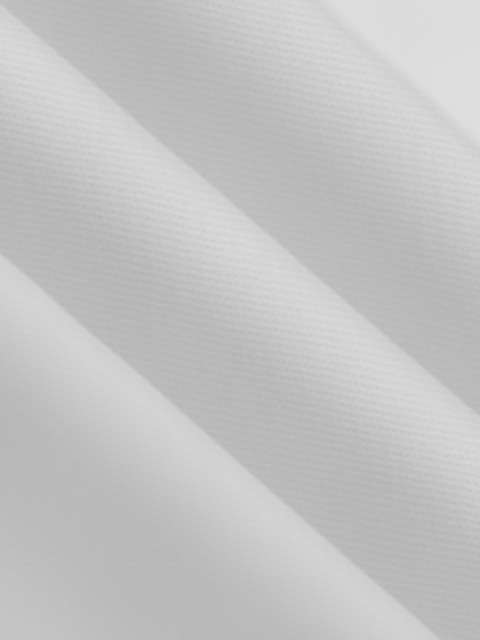
Give the GLSL for this texture, as a Shadertoy shader.

```glsl
// Pale knitted cloth lying in soft diagonal folds
#define SHADE 0.722
#define CREST 0.835
#define BACK_TONE 0.865
#define ROWS 82.0
#define STITCHES 88.0
#define ROW_SLOPE 0.19
#define KNIT_DEPTH 0.021
#define FUZZ 0.012

const float TAU = 6.28319;

vec2 hashGradient(vec2 cell) {
    vec3 h = fract(vec3(cell.xyx) * vec3(0.1031, 0.1030, 0.0973));
    h += dot(h, h.yzx + 33.33);
    float angle = TAU * fract((h.x + h.y) * h.z);
    return vec2(cos(angle), sin(angle));
}

// Gradient noise, roughly -0.7 to 0.7
float noise(vec2 p) {
    vec2 cell = floor(p), f = fract(p);
    vec2 w = f * f * f * (f * (f * 6.0 - 15.0) + 10.0);
    float a = dot(hashGradient(cell), f);
    float b = dot(hashGradient(cell + vec2(1, 0)), f - vec2(1, 0));
    float c = dot(hashGradient(cell + vec2(0, 1)), f - vec2(0, 1));
    float d = dot(hashGradient(cell + vec2(1, 1)), f - vec2(1, 1));
    return mix(mix(a, b, w.x), mix(c, d, w.x), w.y);
}

// Depth below a slanted fold edge, measured straight down
float foldDepth(vec2 p, float top, float slope) {
    float wobble = 0.004 * noise(p * 7.0 + top * 20.0);
    return 1.0 - p.y - top - slope * p.x + wobble;
}

// Bright rolled crest that falls away into shade
float foldTone(float depth, float start, float end) {
    float tone = mix(CREST, SHADE, smoothstep(start, end, depth));
    tone -= 0.025 * (1.0 - smoothstep(0.0, 0.045, depth));
    return tone + 0.05 * smoothstep(0.3, 0.62, depth);
}

// Rows of short staggered loops
float knit(vec2 p) {
    float bend = 0.006 * noise(p * 5.0) + 0.0012 * noise(p * 38.0);
    float row = (p.y + ROW_SLOPE * p.x + bend) * ROWS;
    float along = (p.x - ROW_SLOPE * p.y) * STITCHES;
    float ridge = cos(TAU * row);
    float loopShape = cos(TAU * (along + 0.5 * floor(row) + 0.35 * ridge));
    float groove = smoothstep(0.1, 1.0, -ridge);
    float uneven = 0.8 + 0.7 * noise(vec2(along * 0.6, row * 0.8));
    return (0.55 * ridge + 0.45 * groove * loopShape) * uneven;
}

void mainImage(out vec4 fragColor, in vec2 fragCoord) {
    vec2 p = fragCoord / iResolution.y;
    p.x *= 0.75 * iResolution.y / iResolution.x;

    float upper = foldDepth(p, -0.457, 0.91);
    float middle = foldDepth(p, 0.005, 0.86);
    float lower = foldDepth(p, 0.394, 0.878);

    // Masks: the farthest and nearest folds are softer
    float upperMask = smoothstep(-0.018, 0.018, upper);
    float middleMask = smoothstep(-0.005, 0.006, middle);
    float lowerMask = smoothstep(-0.005, 0.007, lower);

    // Broad light, stacked from back to front
    float tone = BACK_TONE + 0.012 * noise(p * 9.0);
    tone = mix(tone, foldTone(upper, 0.035, 0.29), upperMask);
    tone = mix(tone, foldTone(middle, 0.045, 0.25), middleMask);
    tone = mix(tone, foldTone(lower, 0.0, 0.25), lowerMask);

    // Weave relief is clearest on the slopes behind each crest
    float upperRelief = 0.5 + 0.65 * smoothstep(0.0, 0.08, upper)
        * (1.0 - smoothstep(0.14, 0.32, upper));
    float middleRelief = 0.6 + 0.6 * smoothstep(0.02, 0.1, middle)
        * (1.0 - smoothstep(0.16, 0.3, middle));
    float relief = mix(0.12, upperRelief, upperMask);
    relief = mix(relief, middleRelief, middleMask);
    relief = mix(relief, 0.22, lowerMask);
    tone += KNIT_DEPTH * relief * knit(p);

    // Faint vertical wales, fibres and slow unevenness
    float wales = noise(vec2(p.x + 0.12 * p.y, p.y * 0.16) * 75.0);
    float fibres = noise(p * vec2(150.0, 190.0));
    tone += FUZZ * (0.6 * wales + fibres) * (0.4 + 0.6 * relief);
    tone += 0.012 * noise(p * 4.0 + 8.0);

    fragColor = vec4(vec3(tone), 1.0);
}
```
